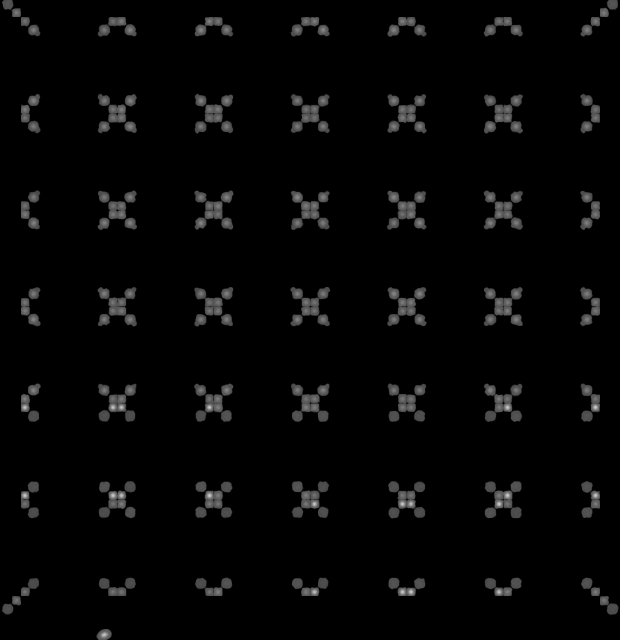
Give the GLSL for this pattern, as a WebGL 2 fragment shader.

```glsl
#version 300 es
precision highp float;

uniform vec2 u_resolution;
out vec4 fragColor;

// Lengths are fractions of the canvas height
const float PITCH = 0.1508;
const float LAST_NODE = 6.0;
const float INNER_OFFSET = 0.0066;
const float INNER_HALF = 0.0070;
const float OUTER_OFFSET = 0.0201;
const float OUTER_RADIUS = 0.0083;
const float TIP_OFFSET = 0.0260;
const float TIP_RADIUS = 0.0042;
const vec2 GRID_CENTER = vec2(0.4848, 0.5208);
const vec2 STRAY_CENTER = vec2(0.1630, 0.0080);

float hash(vec2 p) {
    return fract(sin(dot(p, vec2(127.1, 311.7))) * 43758.5453);
}

float noise(vec2 p) {
    vec2 i = floor(p);
    vec2 f = fract(p);
    f = f * f * (3.0 - 2.0 * f);
    float low = mix(hash(i), hash(i + vec2(1.0, 0.0)), f.x);
    float high = mix(hash(i + vec2(0.0, 1.0)), hash(i + vec2(1.0)), f.x);
    return mix(low, high, f.y);
}

float roundedBox(vec2 p, float halfSize, float corner) {
    vec2 q = abs(p) - halfSize + corner;
    return length(max(q, 0.0)) + min(max(q.x, q.y), 0.0) - corner;
}

float coverage(float dist, float blur) {
    return 1.0 - smoothstep(-blur, blur, dist);
}

// Grey level rising from the rim to a soft core
float glow(vec2 p, float radius, float rim, float core) {
    return mix(rim, core, exp(-3.0 * dot(p, p) / (radius * radius)));
}

// Runs of highlighted tiles in the two lowest rows
float isHighlighted(vec2 tile) {
    float upperRun = float(tile.y == 1.0 && mod(tile.x + 1.0, 6.0) < 3.0);
    float lowerRun = float(tile.y == 0.0 && mod(tile.x + 3.0, 6.0) < 2.0);
    return max(upperRun, lowerRun);
}

// One arm of the cross: inner square, outer blob and optional tip
float crossArm(vec2 q, float hasTip, float highlight, float wobble, float blur) {
    vec2 inner = q - INNER_OFFSET;
    vec2 outer = q - OUTER_OFFSET;
    vec2 tip = q - TIP_OFFSET;

    float innerShape = coverage(roundedBox(inner, INNER_HALF, 0.0036) + wobble, blur);
    float outerShape = coverage(roundedBox(outer, OUTER_RADIUS, 0.0066) + wobble, blur);
    float tipShape = coverage(length(tip) - TIP_RADIUS + wobble, blur) * hasTip;

    float innerGrey = glow(inner, INNER_HALF, 0.33, mix(0.47, 0.78, highlight));
    float outerGrey = glow(outer, OUTER_RADIUS, 0.30, mix(0.32, 0.50, hasTip));
    return max(innerShape * innerGrey, max(outerShape * outerGrey, tipShape * 0.31));
}

float crossGrid(vec2 p, float wobble, float blur) {
    vec2 grid = (p - GRID_CENTER) / PITCH + 0.5 * LAST_NODE;
    vec2 node = clamp(floor(grid + 0.5), 0.0, LAST_NODE);
    vec2 tile = floor(grid);
    vec2 q = abs(grid - node) * PITCH;

    // Border crosses keep inward arms; corner crosses also keep the outward diagonal
    vec2 inside = step(0.0, tile) * step(tile, vec2(LAST_NODE - 1.0));
    float visible = float(inside.x == inside.y);
    float interior = inside.x * inside.y;
    float hasTip = step(2.0, tile.y) * interior;
    float highlight = isHighlighted(tile) * interior;
    float wear = 0.95 + 0.10 * hash(tile + 9.0 * node);
    return crossArm(q, hasTip, highlight, wobble, blur) * visible * wear;
}

float strayBlob(vec2 p, float wobble, float blur) {
    vec2 q = p - STRAY_CENTER;
    q = vec2(q.x - 0.25 * q.y, q.y * 1.25);
    float shape = coverage(length(q) - 0.0115 + wobble, blur);
    return shape * glow(q, 0.009, 0.33, 0.75);
}

void main() {
    vec2 p = gl_FragCoord.xy / u_resolution.y;
    float blur = max(0.0013, 0.75 / u_resolution.y);
    float wobble = (noise(p * 240.0) - 0.5) * 0.0018;

    float grey = max(crossGrid(p, wobble, blur), strayBlob(p, wobble, blur));
    grey *= 0.96 + 0.08 * noise(p * 330.0 + 17.0);
    fragColor = vec4(vec3(grey), 1.0);
}
```
